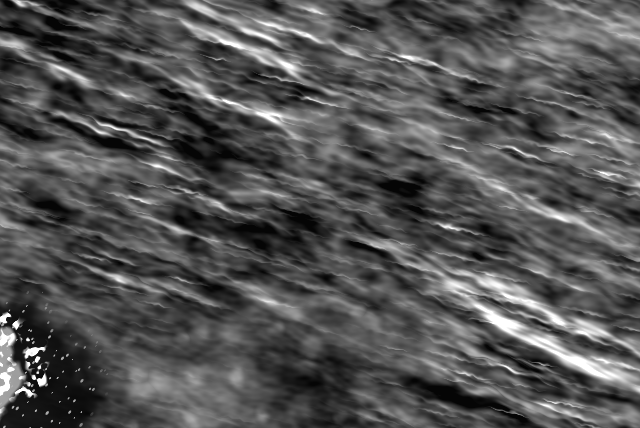
This texture is drawn by a WebGL 2 fragment shader. Its source:

```glsl
#version 300 es
precision highp float;

uniform vec2 u_resolution;
out vec4 fragColor;

vec2 hash2(vec2 p) {
  vec3 h = fract(p.xyx * vec3(0.1031, 0.1030, 0.0973));
  h += dot(h, h.yzx + 33.33);
  return fract((h.xx + h.yz) * h.zy);
}

float cornerSlope(vec2 cell, vec2 offset) {
  float angle = 6.2832 * hash2(cell).x;
  return dot(vec2(cos(angle), sin(angle)), offset);
}

float gradientNoise(vec2 p) {
  vec2 i = floor(p), f = p - i;
  vec2 w = f * f * f * (f * (f * 6.0 - 15.0) + 10.0);
  vec2 e = vec2(1.0, 0.0);
  float low = mix(cornerSlope(i, f), cornerSlope(i + e, f - e), w.x);
  float high = mix(cornerSlope(i + e.yx, f - e.yx), cornerSlope(i + 1.0, f - 1.0), w.x);
  return 1.4 * mix(low, high, w.y);
}

// Coordinates along and across a direction
vec2 alongAcross(vec2 p, float angle) {
  vec2 dir = vec2(cos(angle), sin(angle));
  return vec2(dot(p, dir), dot(p, vec2(-dir.y, dir.x)));
}

// Tapered crest: x is its light, y is the trough shadow below it
vec2 crest(vec2 q, float halfLength, float width) {
  float taper = smoothstep(1.0, 0.15, abs(q.x) / halfLength);
  float w = width * (0.25 + 0.75 * taper);
  float side = q.y / (w * (q.y > 0.0 ? 1.5 : 0.75));
  float under = (q.y + 2.4 * w) / (1.8 * w);
  return taper * vec2(exp(-side * side), exp(-under * under));
}

// Crests scattered over a jittered grid
vec2 crestLayer(vec2 p, float angle, vec2 cellSize, float width, float seed) {
  vec2 q = alongAcross(p, angle);
  q.y += 0.10 * cellSize.y * gradientNoise(q * vec2(3.5, 2.0) / cellSize.x + seed);
  q.y += 1.1 * width * gradientNoise(q * vec2(9.0, 14.0) / cellSize.x + seed);
  vec2 home = floor(q / cellSize), total = vec2(0.0);
  for (int j = -1; j <= 1; j++) {
    for (int i = -1; i <= 1; i++) {
      vec2 cell = home + vec2(i, j);
      vec2 place = hash2(cell + seed), kind = hash2(cell + seed + 57.0);
      vec2 local = q - (cell + place) * cellSize;
      float reach = cellSize.x * mix(0.35, 0.95, kind.x);
      float strength = mix(0.15, 1.0, kind.y * kind.y);
      total = max(total, strength * crest(local, reach, width * mix(0.6, 1.3, kind.x)));
    }
  }
  return total;
}

// Small round spots on a jittered grid, with the given edge softness
float spots(vec2 p, float size, float radius, float softness, float seed) {
  vec2 q = p / size, home = floor(q);
  float total = 0.0;
  for (int j = -1; j <= 1; j++) {
    for (int i = -1; i <= 1; i++) {
      vec2 cell = home + vec2(i, j);
      float r = radius * mix(0.4, 1.0, hash2(cell + seed + 31.0).x);
      float d = length(q - cell - hash2(cell + seed));
      total = max(total, smoothstep(r, r * (1.0 - softness), d));
    }
  }
  return total;
}

float waterTone(vec2 p, float calm) {
  vec2 q = alongAcross(p, -0.32);
  q += 0.02 * vec2(gradientNoise(p * 9.0), gradientNoise(p * 9.0 + 40.0));
  float patches = gradientNoise(q * vec2(3.5, 7.0) + 3.0);
  float ripples = gradientNoise(q * vec2(9.0, 26.0) + 11.0);
  float fine = gradientNoise(q * vec2(22.0, 64.0) + 23.0);
  float grain = gradientNoise(p * vec2(40.0, 75.0) + 5.0);
  float haze = 0.09 * smoothstep(0.9, 2.2, p.x + p.y);
  return 0.255 + haze + 0.24 * patches + mix(0.24, 0.12, calm) * ripples
    + mix(0.17, 0.07, calm) * fine + 0.05 * grain;
}

void main() {
  vec2 p = gl_FragCoord.xy / u_resolution.y;
  float calm = smoothstep(0.38, 0.2, p.y + 0.06 * gradientNoise(p * 4.0))
    * smoothstep(1.15, 0.8, p.x);
  float tone = waterTone(p, calm);

  // Pale stones under the calm water
  tone += 0.16 * calm * spots(p + 0.012 * gradientNoise(p * 18.0), 0.09, 0.55, 0.8, 7.0);

  // Wave crests gathered in bands
  vec2 band = alongAcross(p, -0.42);
  float gather = smoothstep(-0.3, 0.35, gradientNoise(band * vec2(1.6, 5.0) + 8.0));
  vec2 large = crestLayer(p, -0.43, vec2(0.5, 0.12), 0.010, 13.0);
  vec2 medium = crestLayer(p, -0.34, vec2(0.27, 0.055), 0.0055, 29.0);
  vec2 small = crestLayer(p, -0.23, vec2(0.13, 0.03), 0.0032, 71.0);
  vec2 swell = alongAcross(p - vec2(1.28, 0.19), -0.46);
  swell.y += 0.012 * gradientNoise(swell * vec2(7.0, 12.0));
  vec2 ridge = crest(swell, 0.45, 0.018);
  float froth = 0.8 + 0.7 * gradientNoise(band * vec2(16.0, 85.0));
  vec2 waves = large * mix(0.5, 1.0, gather) + medium * mix(0.3, 0.9, gather)
    + small * mix(0.3, 0.65, gather);
  waves = waves * (1.0 - 0.85 * calm) + ridge;
  tone -= 0.17 * waves.y;
  tone += 0.85 * waves.x * froth;

  // Dark corner with broken foam and spray
  float ragged = 0.05 * gradientNoise(p * 11.0) + 0.02 * gradientNoise(p * 35.0);
  float corner = smoothstep(0.27, 0.18, length(p - vec2(0.0, 0.07)) + ragged);
  float clump = smoothstep(0.085, 0.06, length((p - vec2(0.0, 0.11)) * vec2(1.4, 0.8)) + ragged);
  float arc = smoothstep(0.025, 0.008, abs(length(p - vec2(0.0, 0.15)) - 0.09 + ragged));
  float lace = smoothstep(0.0, 0.25, gradientNoise(p * 42.0) + 0.5 * gradientNoise(p * 90.0));
  float spray = spots(alongAcross(p, 0.9) * vec2(0.6, 1.0), 0.022, 0.2, 0.6, 19.0);
  float foam = max(clump * mix(0.55, 1.0, lace), max(arc * lace, 0.6 * spray));
  tone = mix(tone, 0.04 + 0.12 * max(tone, 0.0) + foam, corner);

  fragColor = vec4(vec3(clamp(tone, 0.02, 1.0)), 1.0);
}
```
